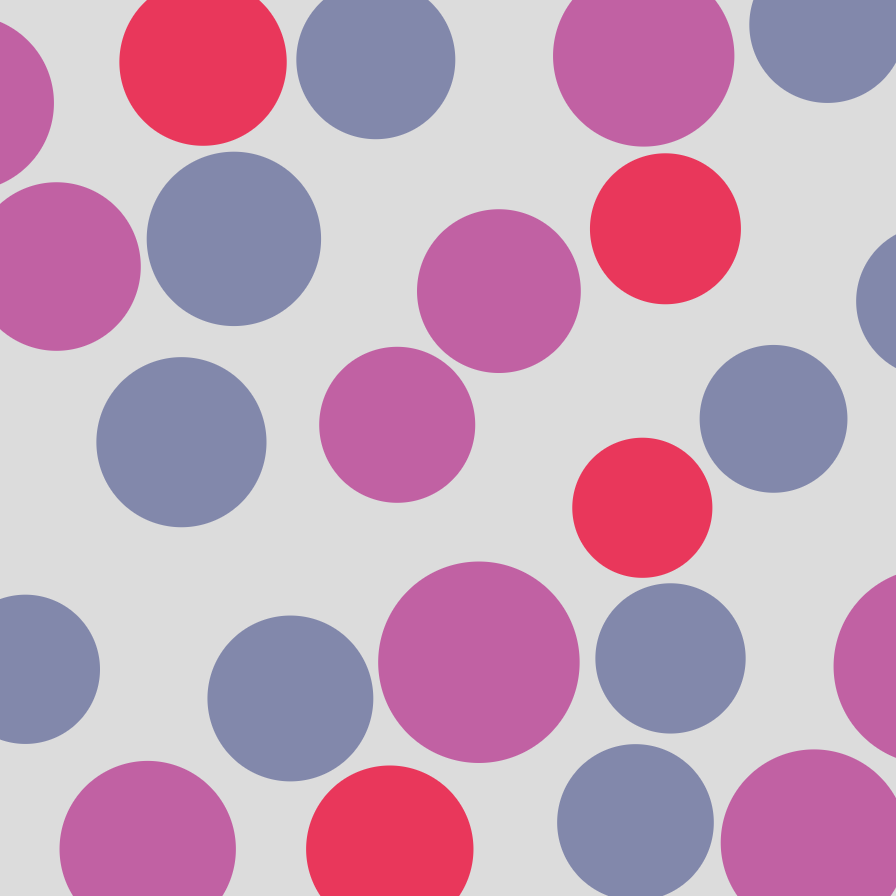
Write a Shadertoy shader that draws this pattern.

```glsl
// Flat discs in slate, orchid and red scattered without overlap on pale grey.
// Each cell of a staggered grid holds one jittered disc; neighbours push it
// aside, and any overlap that remains is trimmed off its radius.

const float GAP = 0.009;
const vec2 CELL = vec2(0.246, 0.214);

const vec3 PAPER  = vec3(0.863, 0.863, 0.863);
const vec3 SLATE  = vec3(0.510, 0.533, 0.670);
const vec3 ORCHID = vec3(0.755, 0.380, 0.640);
const vec3 RED    = vec3(0.914, 0.214, 0.358);

vec2 hash2(vec2 p) {
    vec2 q = vec2(dot(p, vec2(127.1, 311.7)), dot(p, vec2(269.5, 183.3)));
    return fract(sin(q + 2.3) * 4375.85);
}

// Odd and even rows lean in opposite directions
float rowShift(float row) {
    return mod(row, 2.0) < 0.5 ? -0.25 : 0.25;
}

// Shuffled rank from 0 to 18: eight slate, seven orchid and four red discs
float rankOf(vec2 cell) {
    return floor(mod(dot(cell, vec2(7.0, 16.0)) + 3.5, 19.0));
}

vec3 discColour(float rank) {
    return rank < 7.5 ? SLATE : rank < 14.5 ? ORCHID : RED;
}

// Mean radius and relative spread depend on the colour group
float discRadius(float rank) {
    vec2 size = rank < 7.5  ? vec2(0.0905, 0.09)
              : rank < 14.5 ? vec2(0.0990, 0.15)
                            : vec2(0.0870, 0.12);
    float spread = 2.0 * fract(rank * 0.618 + 0.3) - 1.0;
    return size.x * (1.0 + size.y * spread);
}

// Jittered centre (xy) and radius (z)
vec3 startDisc(vec2 cell) {
    vec2 centre = (cell + vec2(0.5 + rowShift(cell.y), 0.5)) * CELL;
    return vec3(centre + 0.13 * (hash2(cell) - 0.5), discRadius(rankOf(cell)));
}

// Depth by which two discs intrude on each other, gap included
float overlap(vec3 a, vec3 b) {
    return max(a.z + b.z + GAP - distance(a.xy, b.xy), 0.0);
}

// Disc moved away from the neighbours it touches
vec3 settledDisc(vec2 cell) {
    vec3 self = startDisc(cell);
    vec2 push = vec2(0.0);
    for (int k = 0; k < 9; k++) {
        if (k == 4) continue;
        vec3 other = startDisc(cell + vec2(k % 3 - 1, k / 3 - 1));
        push += 0.5 * overlap(self, other) * normalize(self.xy - other.xy + 1e-5);
    }
    return vec3(self.xy + push, self.z);
}

void mainImage(out vec4 fragColor, in vec2 fragCoord) {
    float pixel = 1.0 / iResolution.y;
    vec2 p = fragCoord * pixel + vec2(0.5, 0.2) * CELL;

    vec2 home = floor(p / CELL);
    home.x = floor(p.x / CELL.x - rowShift(home.y));

    // Nearest settled disc, skipping those out of reach
    float edge = 1e3;
    vec3 disc = vec3(0.0);
    vec2 owner = home;
    for (int k = 0; k < 9; k++) {
        vec2 cell = home + vec2(k % 3 - 1, k / 3 - 1);
        vec3 start = startDisc(cell);
        if (distance(p, start.xy) > start.z + 0.1) continue;
        vec3 settled = settledDisc(cell);
        float d = distance(p, settled.xy) - settled.z;
        if (d < edge) {
            edge = d;
            disc = settled;
            owner = cell;
        }
    }

    // Trim the disc where it still meets a neighbour
    float trim = 0.0;
    if (edge < pixel) {
        for (int k = 0; k < 9; k++) {
            if (k == 4) continue;
            vec3 other = settledDisc(owner + vec2(k % 3 - 1, k / 3 - 1));
            trim = max(trim, 0.5 * overlap(disc, other));
        }
    }

    float cover = clamp(0.5 - (edge + trim) / pixel, 0.0, 1.0);
    fragColor = vec4(mix(PAPER, discColour(rankOf(owner)), cover), 1.0);
}
```
